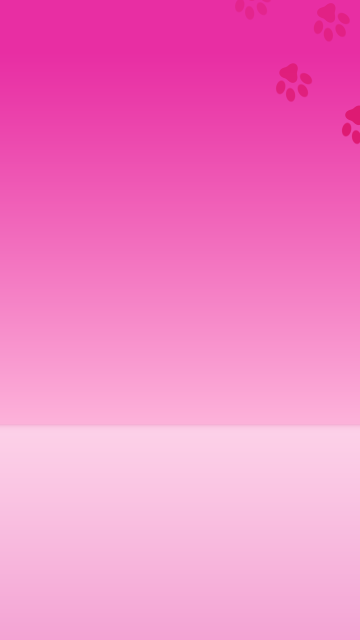
Give the GLSL for this background, as a WebGL 1 fragment shader.

```glsl
precision highp float;
// Pink wall fading down to a pale floor, with a trail of paw prints at the top right.

uniform vec2 u_resolution;

// Lengths are fractions of the canvas height
const vec3 WALL_TOP = vec3(0.910, 0.180, 0.640);
const vec3 WALL_LOW = vec3(0.990, 0.698, 0.853);
const vec3 FLOOR_FAR = vec3(0.990, 0.822, 0.912);
const vec3 FLOOR_NEAR = vec3(0.955, 0.640, 0.830);
const vec3 SEAM_COLOR = vec3(0.940, 0.640, 0.800);
const vec3 PAW_COLOR = vec3(0.870, 0.100, 0.450);

const float HORIZON = 0.337;
const float WALL_FADE_START = 0.92;
const float SEAM_FADE = 0.0035;

const float PAW_SIZE = 0.0345;
const float PAW_ANGLE = -1.24;
const float PAD_TWIST = 0.16;
const float PAD_RADIUS = 0.40;
const float PAD_LOBES = 0.20;
const vec2 TOE_RADII = vec2(0.31, 0.205);
const float TOE_SPREAD = 0.60;

// Two tracks of steps: start and stride of each
const vec2 LEFT_START = vec2(0.389, 1.014);
const vec2 LEFT_STRIDE = vec2(0.064, -0.128);
const vec2 RIGHT_START = vec2(0.512, 0.980);
const vec2 RIGHT_STRIDE = vec2(0.044, -0.160);
const float FIRST_STRENGTH = 0.45;
const float STRENGTH_STEP = 0.18;

vec2 rotate(vec2 p, float angle) {
  float c = cos(angle), s = sin(angle);
  return vec2(c * p.x + s * p.y, c * p.y - s * p.x);
}

float ellipseDistance(vec2 p, vec2 radii) {
  return (length(p / radii) - 1.0) * min(radii.x, radii.y);
}

// Approximate distance to a print whose toes point along +x
float pawDistance(vec2 p) {
  vec2 pad = rotate(p, PAD_TWIST);
  float lobes = cos(3.0 * atan(pad.y, pad.x + 1e-5));
  float d = length(pad) - PAD_RADIUS * (1.0 + PAD_LOBES * lobes);
  for (int i = 0; i < 4; i++) {
    float k = float(i) - 1.5;
    float fan = k * TOE_SPREAD;
    float reach = 1.02 - 0.11 * k * k;
    vec2 toe = p - reach * vec2(cos(fan), sin(fan));
    d = min(d, ellipseDistance(rotate(toe, 0.6 * fan), TOE_RADII));
  }
  return d;
}

vec3 wallColor(float y) {
  float t = (WALL_FADE_START - y) / (WALL_FADE_START - HORIZON);
  return mix(WALL_TOP, WALL_LOW, pow(clamp(t, 0.0, 1.0), 1.1));
}

vec3 floorColor(float y) {
  float depth = max(HORIZON - y, 0.0);
  vec3 color = mix(FLOOR_FAR, FLOOR_NEAR, pow(depth / HORIZON, 1.1));
  return mix(color, SEAM_COLOR, 0.8 * exp(-depth / SEAM_FADE));
}

void main() {
  vec2 p = gl_FragCoord.xy / u_resolution.y;
  float pixel = 1.0 / u_resolution.y;

  // Wall and floor
  float onWall = smoothstep(-pixel, pixel, p.y - HORIZON);
  vec3 color = mix(floorColor(p.y), wallColor(p.y), onWall);

  // Paw prints, alternating between the tracks and growing stronger
  for (int i = 0; i < 4; i++) {
    float n = float(i);
    float stride = floor(n * 0.5);
    vec2 center = mix(LEFT_START + LEFT_STRIDE * stride,
                      RIGHT_START + RIGHT_STRIDE * stride, mod(n, 2.0));
    float d = PAW_SIZE * pawDistance(rotate(p - center, PAW_ANGLE) / PAW_SIZE);
    float cover = 1.0 - smoothstep(-0.7 * pixel, 0.7 * pixel, d);
    color = mix(color, PAW_COLOR, cover * (FIRST_STRENGTH + STRENGTH_STEP * n));
  }

  gl_FragColor = vec4(color, 1.0);
}
```
